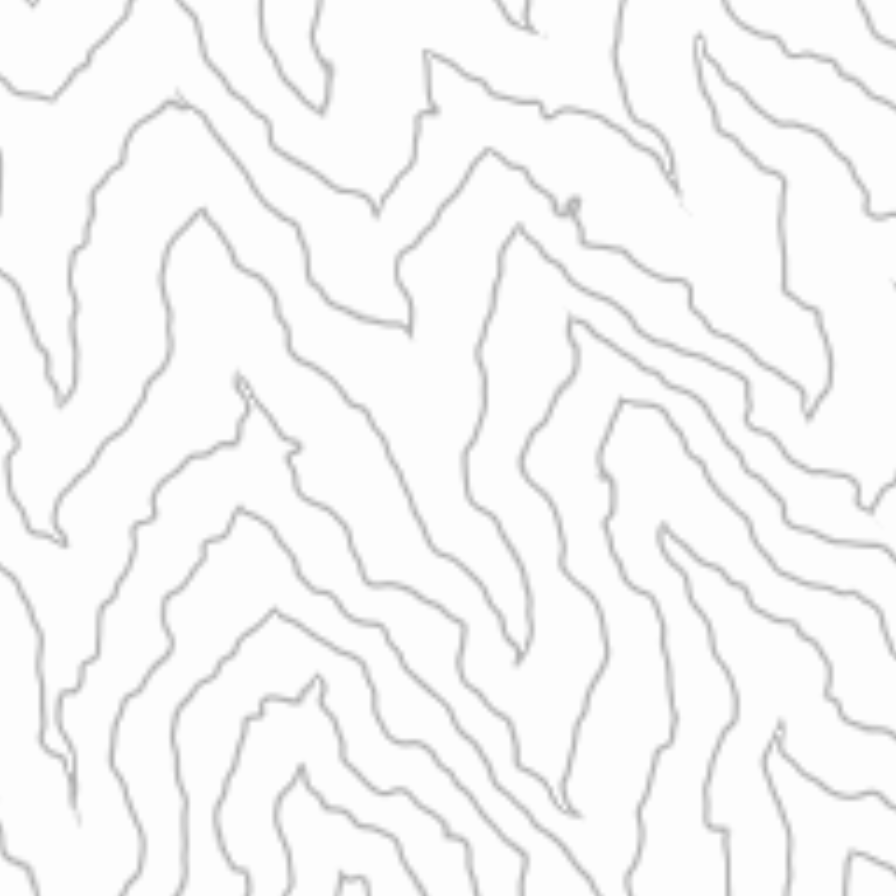
Write a Shadertoy shader that draws this pattern.

```glsl
// Draws thin grey contour lines of a hillside whose ridges and gullies fan out downhill.

const vec3  PAPER = vec3(0.993);
const vec3  INK = vec3(0.69);
const float RASTER = 192.0;        // soft raster cells across the canvas
const float LINE_REACH = 1.08;     // distance where a line fades out, in cells
const float SLOPE = 6.2;           // contour levels from top to bottom
const float RIDGE_PERIOD = 0.28;   // ridge spacing along the top edge
const float RIDGE_OFFSET = 0.04;   // position of the first ridge
const float RIDGE_RISE = 1.1;      // ridge height at the top, in levels
const float RIDGE_GROWTH = 2.7;    // extra ridge height at the bottom
const float FAN = 1.1;             // widening of the ridges downhill
const float WANDER = 0.056;        // strength of the line wobble
const float LUMPS = 0.30;          // broad unevenness, in levels
const float TAU = 6.2831853;

// Layered, rotated sines that bend the terrain at several scales.
vec2 wander(vec2 p) {
    const mat2 turn = mat2(0.8, 0.6, -0.6, 0.8);
    vec2 sum = vec2(0.0);
    float freq = 3.7;
    for (int i = 0; i < 4; i++) {
        vec2 q = TAU * freq * p;
        sum += sin(q.yx + sin(0.6 * q + float(i)) + vec2(0.7, 2.9)) / freq;
        p = turn * p + 0.37;
        freq *= 1.93;
    }
    return WANDER * sum;
}

// Terrain height in contour levels; p.y runs downhill.
float terrain(vec2 p) {
    p += wander(p);
    float across = (p.x / (1.0 + FAN * p.y) - RIDGE_OFFSET) / RIDGE_PERIOD;
    float ridge = abs(2.0 * fract(across + 0.5) - 1.0);
    ridge = 0.5 - abs(2.0 * fract(across) - 1.0) < 0.0 ? 1.0 - ridge : 1.0 - ridge;
    float lumps = sin(9.0 * p.x + 2.0 * sin(5.0 * p.y)) + sin(11.0 * p.y - 6.0 * p.x);
    float rise = RIDGE_RISE + RIDGE_GROWTH * p.y;
    return SLOPE * p.y + rise * (0.5 - ridge) + LUMPS * lumps;
}

// Ink coverage at one raster node, from the distance to the nearest level.
float contourInk(vec2 node) {
    vec2 p = node / RASTER;
    vec2 e = vec2(0.5 / RASTER, 0.0);
    vec2 gradient = RASTER * vec2(terrain(p + e) - terrain(p - e),
                                  terrain(p + e.yx) - terrain(p - e.yx));
    float toLevel = abs(fract(terrain(p)) - 0.5);
    float cells = toLevel * RASTER / max(length(gradient), 4.0);
    return clamp(LINE_REACH - cells, 0.0, 1.0);
}

void mainImage(out vec4 fragColor, in vec2 fragCoord) {
    vec2 uv = fragCoord / iResolution.xy;
    vec2 grid = vec2(uv.x, 1.0 - uv.y) * RASTER;

    // Blend the four surrounding nodes for softly stepped lines.
    vec2 node = floor(grid);
    vec2 blend = grid - node;
    float upper = mix(contourInk(node), contourInk(node + vec2(1.0, 0.0)), blend.x);
    float lower = mix(contourInk(node + vec2(0.0, 1.0)), contourInk(node + 1.0), blend.x);

    fragColor = vec4(mix(PAPER, INK, mix(upper, lower, blend.y)), 1.0);
}
```
